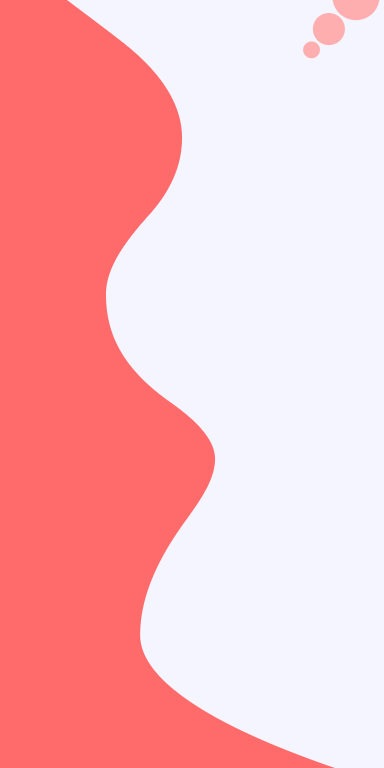
Give the GLSL for this background, as a Shadertoy shader.

```glsl
#define PAPER vec3(0.957, 0.961, 1.0)
#define CORAL vec3(1.0, 0.42, 0.42)
#define BLUSH vec3(1.0, 0.682, 0.686)
#define BUBBLE_START vec2(0.927, 2.009)
#define BUBBLE_DIR vec2(-0.64, -0.768)
#define BUBBLE_RADIUS 0.0615
#define BUBBLE_SHRINK 0.0198
#define BUBBLE_GAP 0.007
#define BUBBLE_COUNT 3

// Knots of the wavy border: height, horizontal position, slope dx/dy
const int KNOTS = 11;
const vec3 border[KNOTS] = vec3[KNOTS](
    vec3(0.000, 0.872, -2.90),
    vec3(0.159, 0.516, -1.58),
    vec3(0.346, 0.365,  0.00),
    vec3(0.638, 0.479,  0.72),
    vec3(0.805, 0.560,  0.00),
    vec3(0.953, 0.443, -1.42),
    vec3(1.234, 0.276,  0.00),
    vec3(1.440, 0.388,  0.90),
    vec3(1.641, 0.474,  0.00),
    vec3(1.891, 0.318, -1.28),
    vec3(2.000, 0.1745, -1.32)
);

// Cubic Hermite interpolation between two knots
float hermite(vec3 a, vec3 b, float y) {
    float span = b.x - a.x;
    float t = (y - a.x) / span;
    float s = 1.0 - t;
    return mix(a.y, b.y, t * t * (3.0 - 2.0 * t))
         + span * t * s * (a.z * s - b.z * t);
}

float borderX(float y) {
    int k = 0;
    for (int i = 1; i < KNOTS - 1; i++) {
        if (y >= border[i].x) k = i;
    }
    return hermite(border[k], border[k + 1], y);
}

// Signed distance to the border, corrected for its slope
float waveDistance(vec2 p) {
    const float h = 0.002;
    float slope = (borderX(p.y + h) - borderX(p.y - h)) / (2.0 * h);
    return (p.x - borderX(p.y)) / sqrt(1.0 + slope * slope);
}

// Chain of shrinking circles along a straight line
float bubbleDistance(vec2 p) {
    float d = 1e3;
    float radius = BUBBLE_RADIUS;
    vec2 center = BUBBLE_START;
    for (int i = 0; i < BUBBLE_COUNT; i++) {
        d = min(d, length(p - center) - radius);
        float next = radius - BUBBLE_SHRINK;
        center += BUBBLE_DIR * (radius + next + BUBBLE_GAP);
        radius = next;
    }
    return d;
}

float coverage(float d) {
    return clamp(0.5 - d * iResolution.x, 0.0, 1.0);
}

void mainImage(out vec4 fragColor, in vec2 fragCoord) {
    // Canvas is one unit wide and two units tall
    vec2 p = fragCoord / iResolution.xy * vec2(1.0, 2.0);

    vec3 color = mix(PAPER, BLUSH, coverage(bubbleDistance(p)));
    color = mix(color, CORAL, coverage(waveDistance(p)));
    fragColor = vec4(color, 1.0);
}
```
